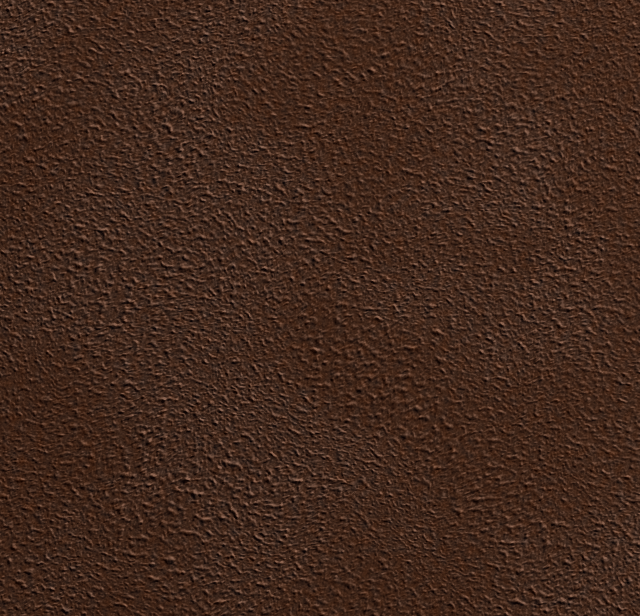
Give the GLSL for this texture, as a Shadertoy shader.

```glsl
// Draws brown brushed suede: fine slanted nap, lit from above, with soft rubbed patches.

const vec3 SHADOW    = vec3(0.07, 0.025, 0.015);
const vec3 BODY      = vec3(0.25, 0.153, 0.104);
const vec3 HIGHLIGHT = vec3(0.50, 0.352, 0.277);
const vec3 WARMTH    = vec3(0.02, 0.0, -0.012);

const vec2 GRAIN_CELLS = vec2(86.0, 122.0);  // nap cells per canvas height
const vec2 LIGHT_STEP  = vec2(0.15, 0.40);   // toward the light, in nap cells
const float FIBRE_CELLS = 290.0;             // fibre tips per canvas height

// Sine-free hash to a gradient in [-1, 1]^2
vec2 hashGradient(vec2 cell) {
    vec3 h = fract(cell.xyx * vec3(0.1031, 0.1030, 0.0973));
    h += dot(h, h.yzx + 33.33);
    return 2.0 * fract((h.xx + h.yz) * h.zy) - 1.0;
}

float gradientNoise(vec2 p) {
    vec2 cell = floor(p);
    vec2 f = p - cell;
    vec2 w = f * f * f * (f * (f * 6.0 - 15.0) + 10.0);
    vec2 e = vec2(0.0, 1.0);
    float a = dot(hashGradient(cell), f);
    float b = dot(hashGradient(cell + e.yx), f - e.yx);
    float c = dot(hashGradient(cell + e.xy), f - e.xy);
    float d = dot(hashGradient(cell + e.yy), f - e.yy);
    return mix(mix(a, b, w.x), mix(c, d, w.x), w.y);
}

vec2 rotate(vec2 p, float angle) {
    float c = cos(angle), s = sin(angle);
    return vec2(c * p.x - s * p.y, s * p.x + c * p.y);
}

// Flattens the valleys of a noise value so that sparse tufts stand out
float tuft(float n) {
    return 0.6 * n + 0.7 * sqrt(n * n + 0.002);
}

// Octaves of noise; tufted goes from 0 (smooth) to 1 (tufts on a flat ground)
float fbm(vec2 p, int octaves, float persistence, float tufted) {
    float sum = 0.0, amplitude = 1.0;
    for (int i = 0; i < octaves; i++) {
        float n = gradientNoise(p);
        sum += amplitude * mix(n, tuft(n), tufted);
        p = rotate(p * 1.93, 0.35) + 17.3;
        amplitude *= persistence;
    }
    return sum;
}

// Bends the nap so that its direction drifts over the surface
vec2 bendNap(vec2 p, float bend, float curl) {
    vec2 broad = vec2(gradientNoise(p * 5.0 + 31.0), gradientNoise(p * 5.0 + 67.0));
    vec2 fine = vec2(gradientNoise(p * 45.0 + 11.0), gradientNoise(p * 45.0 + 53.0));
    return p + bend * broad + curl * fine;
}

// Height difference toward the light: bright upper flanks, dark lower ones
float napRelief(vec2 p, vec2 cells, vec2 lightStep) {
    vec2 q = p * cells + 40.0;
    return fbm(q, 2, 0.7, 1.0) - fbm(q + lightStep, 2, 0.7, 1.0);
}

vec3 suedeColour(float shade, float warmth) {
    vec3 tone = shade > 0.0 ? mix(BODY, HIGHLIGHT, min(shade, 1.2))
                            : mix(BODY, SHADOW, min(-shade, 1.1));
    return tone + WARMTH * warmth;
}

void mainImage(out vec4 fragColor, in vec2 fragCoord) {
    vec2 p = fragCoord / iResolution.y;
    vec2 uv = fragCoord / iResolution.xy;

    // Rubbed patches: raised nap is paler, rougher and greyer
    float patches = smoothstep(-0.25, 0.28, fbm(p * vec2(2.6, 3.2) + 5.7, 4, 0.5, 0.0));
    float mottling = fbm(p * 16.0 + 23.0, 2, 0.5, 0.0);

    // Fine nap, tilted down to the right, sprinkled with fibre tips
    vec2 nap = rotate(bendNap(p, 0.03, 0.003), 0.17);
    float relief = napRelief(nap, GRAIN_CELLS, LIGHT_STEP);
    float shade = relief * mix(1.4, 1.95, patches);
    shade += 0.5 * gradientNoise(rotate(p, 0.6) * FIBRE_CELLS);

    // Broad light falls from the upper right
    shade += 0.10 * (patches - 0.5) + 0.07 * mottling;
    shade += 0.11 * (uv.x - 0.5) + 0.10 * (uv.y - 0.5);

    float warmth = 0.6 * (0.5 - patches) + 1.8 * gradientNoise(p * 70.0 + 91.0);
    fragColor = vec4(suedeColour(shade, warmth), 1.0);
}
```
